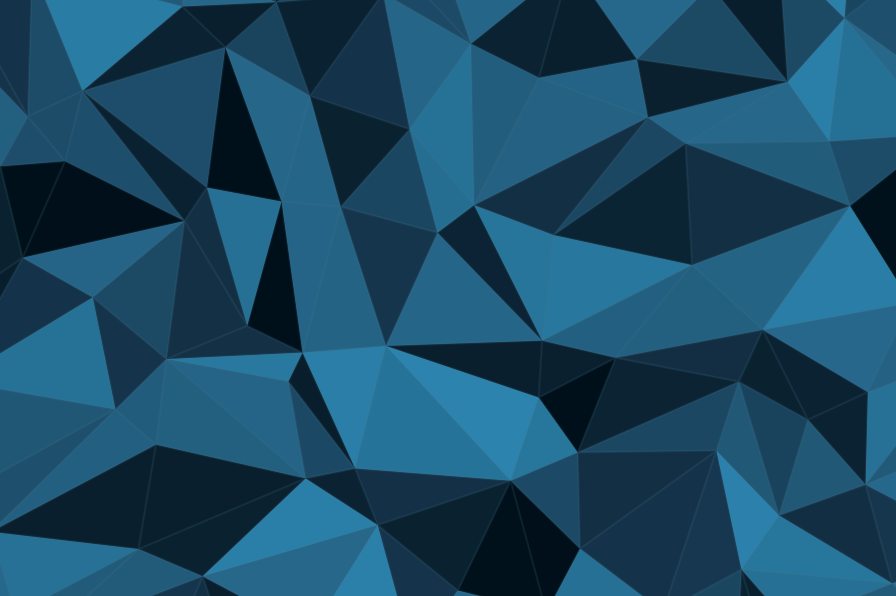
This background is drawn by a WebGL 1 fragment shader. Its source:

```glsl
precision highp float;
// Low-poly background: an irregular mesh of flat blue triangles with faint seams.

uniform vec2 u_resolution;

const float CELLS_PER_HEIGHT = 6.2;
const float JITTER = 0.86;
const float GRID_ANGLE = 0.42;
const float SEAM_WIDTH = 0.003;
const float SEAM_OPACITY = 0.2;
const vec3 SEAM_COLOR = vec3(0.27, 0.45, 0.54);

vec2 hash2(vec2 p) {
  vec3 q = fract(p.xyx * vec3(0.1031, 0.1030, 0.0973));
  q += dot(q, q.yzx + 33.33);
  return fract((q.xx + q.yz) * q.zy);
}

// Each point stays in its own box, so the quads never overlap.
vec2 meshPoint(vec2 id) {
  return id + JITTER * (hash2(id + 71.0) - 0.5);
}

float cross2(vec2 a, vec2 b) {
  return a.x * b.y - a.y * b.x;
}

float signedArea(vec2 a, vec2 b, vec2 c) {
  return cross2(b - a, c - a);
}

// Distance to the line a-b, positive on its left.
float lineDistance(vec2 p, vec2 a, vec2 b) {
  return cross2(b - a, p - a) / max(length(b - a), 1e-4);
}

// Distance inside a counter-clockwise triangle, negative outside.
float triangleDistance(vec2 p, vec2 a, vec2 b, vec2 c) {
  return min(lineDistance(p, a, b),
             min(lineDistance(p, b, c), lineDistance(p, c, a)));
}

// Six blues, from near black to bright, picked by share of the area.
vec3 blueTone(float t) {
  vec3 tone = vec3(0.0, 0.065, 0.108);
  tone = mix(tone, vec3(0.04, 0.13, 0.19), step(0.06, t));
  tone = mix(tone, vec3(0.08, 0.20, 0.29), step(0.26, t));
  tone = mix(tone, vec3(0.11, 0.29, 0.40), step(0.41, t));
  tone = mix(tone, vec3(0.14, 0.38, 0.51), step(0.60, t));
  return mix(tone, vec3(0.16, 0.48, 0.635), step(0.83, t));
}

// An even spread of tones over the mesh, loosened by a hash.
vec3 facetColor(vec2 id, float side) {
  vec2 h = hash2(id + 19.0 + 43.0 * side);
  float t = fract(dot(id, vec2(0.7549, 0.5698)) + 0.31 * side + 0.4 * h.x);
  return blueTone(t) * mix(0.9, 1.08, h.y);
}

// Adds one facet to the weighted colour sum and tracks the seam distance.
void addFacet(float dist, vec3 color, float pixel, inout vec4 sum, inout float inside) {
  float coverage = smoothstep(-0.6 * pixel, 0.6 * pixel, dist);
  sum += coverage * vec4(color, 1.0);
  inside = max(inside, dist);
}

void addQuad(vec2 p, vec2 id, float pixel, inout vec4 sum, inout float inside) {
  vec2 a = meshPoint(id);
  vec2 b = meshPoint(id + vec2(1.0, 0.0));
  vec2 c = meshPoint(id + vec2(1.0, 1.0));
  vec2 d = meshPoint(id + vec2(0.0, 1.0));

  // Split along the diagonal whose smaller triangle is larger.
  float splitAC = min(signedArea(a, b, c), signedArea(a, c, d));
  float splitBD = min(signedArea(b, c, d), signedArea(b, d, a));
  if (splitBD > splitAC) {
    vec2 first = a;
    a = b;
    b = c;
    c = d;
    d = first;
  }
  addFacet(triangleDistance(p, a, b, c), facetColor(id, 0.0), pixel, sum, inside);
  addFacet(triangleDistance(p, a, c, d), facetColor(id, 1.0), pixel, sum, inside);
}

void main() {
  // Turn the grid so that its rows do not follow the canvas sides.
  vec2 uv = gl_FragCoord.xy / u_resolution.y;
  float co = cos(GRID_ANGLE);
  float si = sin(GRID_ANGLE);
  vec2 p = mat2(co, si, -si, co) * uv * CELLS_PER_HEIGHT + 20.0;
  float pixel = CELLS_PER_HEIGHT / u_resolution.y;

  // Gather the facets of the surrounding quads.
  vec4 sum = vec4(0.0);
  float inside = 0.0;
  vec2 cell = floor(p);
  for (int y = -1; y <= 1; y++) {
    for (int x = -1; x <= 1; x++) {
      addQuad(p, cell + vec2(float(x), float(y)), pixel, sum, inside);
    }
  }
  vec3 color = sum.rgb / max(sum.a, 1e-3);

  // Thin pale seams between the facets.
  float seamReach = max(SEAM_WIDTH * CELLS_PER_HEIGHT, pixel);
  float seam = 1.0 - smoothstep(0.0, seamReach, inside);
  gl_FragColor = vec4(mix(color, SEAM_COLOR, SEAM_OPACITY * seam), 1.0);
}
```
